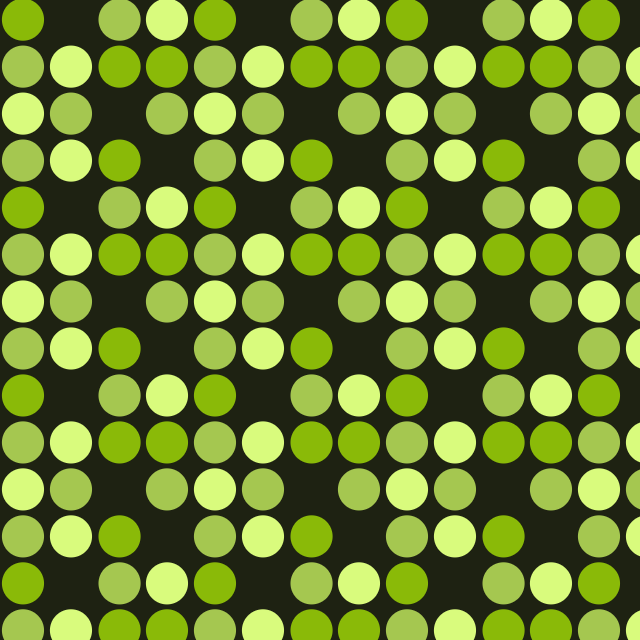
Give the GLSL for this pattern, as a WebGL 1 fragment shader.

```glsl
precision highp float;
// Flat green dots on a near-black ground, in a 4 by 4 tile with empty places.
// Each pixel finds its grid cell, looks up that cell's tone code in the tile,
// and blends a smooth-edged disc of that tone over the ground.

uniform vec2 u_resolution;

#define PITCH vec2(0.0750, 0.0734)         // spacing of dot centres
#define FIRST_DOT vec2(0.0359, 0.0307)     // first centre, from the top left
#define DOT_RADIUS 0.0329
#define THIRD_COLUMN_SHIFT 0.0009          // slight unevenness of column spacing
#define GROUND vec3(0.118, 0.133, 0.071)
#define LEAF vec3(0.541, 0.729, 0.031)
#define SAGE vec3(0.647, 0.780, 0.314)
#define LIME vec3(0.851, 0.984, 0.490)

// 1 in the component numbered by index, 0 elsewhere
vec4 selectOne(float index) {
  return 1.0 - step(0.5, abs(vec4(0.0, 1.0, 2.0, 3.0) - index));
}

// Tone code of a tile place: 0 empty, 1 leaf, 2 sage, 3 lime
float toneCode(vec2 place) {
  vec4 row = selectOne(place.y);
  vec4 codes = row.x * vec4(1.0, 0.0, 2.0, 3.0)
             + row.y * vec4(2.0, 3.0, 1.0, 1.0)
             + row.z * vec4(3.0, 2.0, 0.0, 2.0)
             + row.w * vec4(2.0, 3.0, 1.0, 0.0);
  return dot(codes, selectOne(place.x));
}

vec3 toneColour(float code) {
  vec4 tone = selectOne(code);
  return tone.x * GROUND + tone.y * LEAF + tone.z * SAGE + tone.w * LIME;
}

void main() {
  float pixel = 1.0 / min(u_resolution.x, u_resolution.y);
  vec2 p = gl_FragCoord.xy / u_resolution;
  p.y = 1.0 - p.y;

  // Nearest grid place and its position within the repeating tile
  vec2 cell = floor((p - FIRST_DOT) / PITCH + 0.5);
  vec2 place = mod(cell + 0.5, 4.0) - 0.5;

  vec2 centre = FIRST_DOT + cell * PITCH;
  centre.x += THIRD_COLUMN_SHIFT * selectOne(place.x).z;

  // Disc with an edge one pixel wide
  float edge = length(p - centre) - DOT_RADIUS;
  float cover = clamp(0.5 - edge / pixel, 0.0, 1.0);

  gl_FragColor = vec4(mix(GROUND, toneColour(toneCode(place)), cover), 1.0);
}
```
